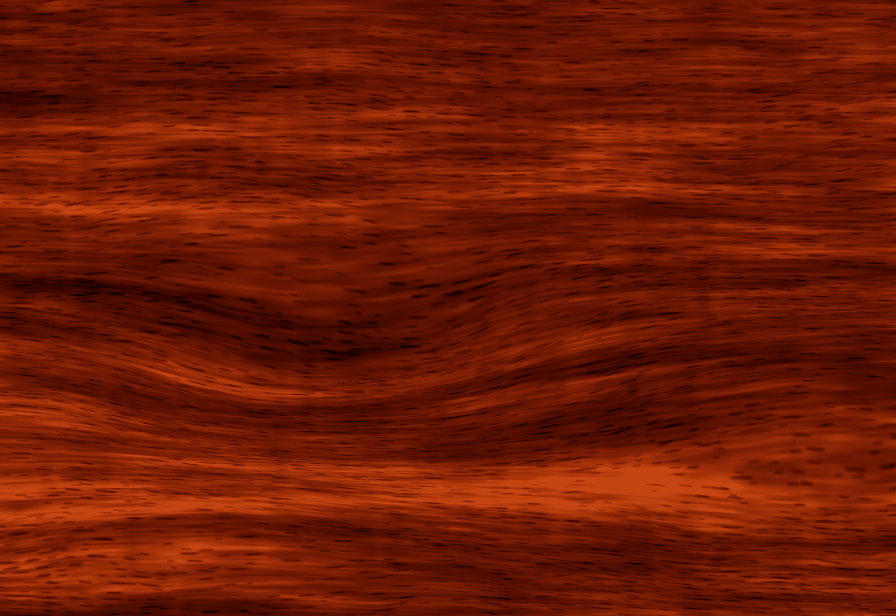
Reproduce this texture procedurally as a Shadertoy shader.

```glsl
// Polished red-brown hardwood with flowing horizontal grain, dark pores and a soft knot.

// Shades from deepest pore to brightest streak, evenly spaced in tone.
const vec3 SHADES[8] = vec3[8](
    vec3(0.09, 0.005, 0.0), vec3(0.18, 0.01, 0.0),
    vec3(0.27, 0.04, 0.0),  vec3(0.34, 0.06, 0.0),
    vec3(0.42, 0.09, 0.01), vec3(0.51, 0.13, 0.02),
    vec3(0.64, 0.19, 0.03), vec3(0.77, 0.27, 0.07));
const float TONE_STEP = 0.73;
const float TONE_MIN = -2.78;

float hash(vec2 cell) {
    vec3 h = fract(vec3(cell.xyx) * 0.1031);
    h += dot(h, h.yzx + 33.33);
    return fract((h.x + h.y) * h.z);
}

// Smooth value noise in -1..1.
float noise(vec2 p) {
    vec2 cell = floor(p);
    vec2 f = fract(p);
    f = f * f * (3.0 - 2.0 * f);
    float low = mix(hash(cell), hash(cell + vec2(1, 0)), f.x);
    float high = mix(hash(cell + vec2(0, 1)), hash(cell + vec2(1, 1)), f.x);
    return 2.0 * mix(low, high, f.y) - 1.0;
}

// Soft elliptical bump, 1 at its centre.
float bump(vec2 p, vec2 centre, vec2 radius) {
    vec2 d = (p - centre) / radius;
    return exp(-dot(d, d));
}

// Height along the grain: a sagging arc, a swell and a fork opening to the right.
float grainHeight(vec2 p) {
    float v = p.y;
    v += 0.085 * bump(p, vec2(0.55, 0.42), vec2(0.42, 0.16));
    v -= 0.045 * bump(p, vec2(0.38, 0.18), vec2(0.30, 0.10));
    v -= 0.60 * (p.y - 0.26) * bump(p, vec2(1.40, 0.26), vec2(0.50, 0.17));
    float unrest = mix(0.024, 0.008, smoothstep(0.40, 0.75, p.y));
    v += unrest * noise(p * vec2(2.2, 3.0) + 7.0);
    return v + 0.004 * noise(p * vec2(7.0, 11.0));
}

// Stretched noise from broad bands down to single fibres.
float grain(vec2 q) {
    float sum = 0.0;
    float weight = 1.0;
    vec2 scale = vec2(0.9, 9.0);
    for (int i = 0; i < 5; i++) {
        sum += weight * noise(q * scale + float(i) * 17.3);
        scale *= vec2(2.2, 2.5);
        weight *= 0.88;
    }
    return sum;
}

// Thin tapered dashes, one per chosen cell of a staggered grid.
float pores(vec2 q, vec2 grid, float density, float pixel) {
    vec2 g = q * grid;
    g.x += 9.0 * hash(vec2(floor(g.y), 3.0));
    vec2 cell = floor(g);
    vec2 f = fract(g) - 0.5;
    float halfLength = mix(0.22, 0.48, hash(cell + 11.0));
    float tilt = 0.5 * (hash(cell + 29.0) - 0.5);
    float offset = 0.3 * (hash(cell + 47.0) - 0.5);
    float taper = 1.0 - smoothstep(0.4, 1.0, abs(f.x) / halfLength);
    float soft = pixel * grid.y;
    float line = 1.0 - smoothstep(0.0, 0.14 + 0.8 * soft, abs(f.y - offset - tilt * f.x));
    return line * taper * step(hash(cell + 71.0), density);
}

// Broad light and dark areas, following the grain where they are long.
float shading(vec2 p, vec2 q) {
    float broken = 0.65 + 0.5 * noise(q * vec2(3.0, 40.0));
    float tone = 0.9 * bump(q, vec2(0.75, 0.447), vec2(0.95, 0.022));
    tone += 1.7 * broken * bump(q, vec2(1.05, 0.582), vec2(0.55, 0.007));
    tone += 1.1 * broken * bump(q, vec2(1.15, 0.690), vec2(0.45, 0.010));
    tone += 0.9 * bump(p, vec2(0.30, 0.19), vec2(0.40, 0.040));
    tone += 1.1 * broken * bump(p, vec2(1.02, 0.22), vec2(0.20, 0.045));
    tone += 0.7 * bump(p, vec2(0.40, 0.05), vec2(0.60, 0.020));
    tone -= 1.4 * broken * bump(q, vec2(0.90, 0.858), vec2(0.95, 0.013));
    tone -= 0.9 * bump(q, vec2(0.30, 0.545), vec2(0.60, 0.022));
    tone -= 0.5 * bump(p, vec2(0.60, 0.29), vec2(0.50, 0.045));
    tone -= 1.9 * broken * bump(p, vec2(1.41, 0.26), vec2(0.13, 0.045));
    return tone - 0.35 * smoothstep(0.72, 0.90, p.y);
}

vec3 shade(float tone) {
    float level = clamp((tone - TONE_MIN) / TONE_STEP, 0.0, 6.999);
    int i = int(level);
    return mix(SHADES[i], SHADES[i + 1], fract(level));
}

void mainImage(out vec4 fragColor, in vec2 fragCoord) {
    vec2 p = fragCoord / iResolution.y;
    float pixel = 1.0 / iResolution.y;
    vec2 q = vec2(p.x, grainHeight(p));

    // Bands, fibres and faint ripples across the grain
    float tone = 0.22 + grain(q) + shading(p, q);
    tone += 0.22 * noise(p * vec2(42.0, 8.0));

    // Pores drift slightly off the grain direction
    vec2 drift = q + vec2(0.0, 0.03 * noise(p * vec2(2.6, 4.0) + 31.0));
    float patches = 0.36 + 0.22 * noise(q * vec2(2.0, 14.0) + 5.0);
    tone -= 1.5 * pores(drift, vec2(19.0, 105.0), patches, pixel);
    tone -= 1.0 * pores(drift + 3.7, vec2(31.0, 150.0), patches, pixel);

    fragColor = vec4(shade(tone), 1.0);
}
```
